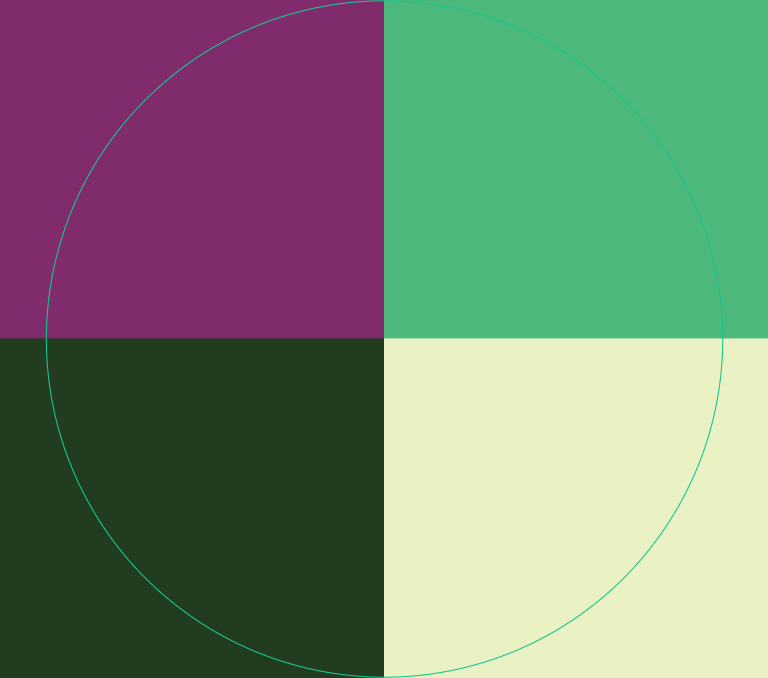
Write a Shadertoy shader that draws this background.

```glsl
// Four flat colour quadrants meeting at the centre, with a hairline circle
// spanning the full height. Quadrants are blended by smoothed axis steps,
// and the ring is the distance to a circle, in units of canvas height.

// Coverage of the region where the signed distance is negative.
float coverage(float signedDistance, float pixel) {
    return clamp(0.5 - signedDistance / pixel, 0.0, 1.0);
}

void mainImage(out vec4 fragColor, in vec2 fragCoord) {
    float pixel = 1.0 / iResolution.y;
    vec2 p = (fragCoord - 0.5 * iResolution.xy) * pixel;

    // Quadrants
    float right = coverage(-p.x, pixel);
    float top = coverage(0.0008 - p.y, pixel);
    vec3 upper = mix(vec3(0.502, 0.169, 0.420), vec3(0.302, 0.722, 0.482), right);
    vec3 lower = mix(vec3(0.133, 0.235, 0.122), vec3(0.918, 0.949, 0.769), right);
    vec3 color = mix(lower, upper, top);

    // Hairline ring
    float ringDistance = abs(length(p - vec2(0.0008, 0.0)) - 0.4988) - 0.0008;
    color = mix(color, vec3(0.08, 0.78, 0.55), coverage(ringDistance, pixel));

    fragColor = vec4(color, 1.0);
}
```
